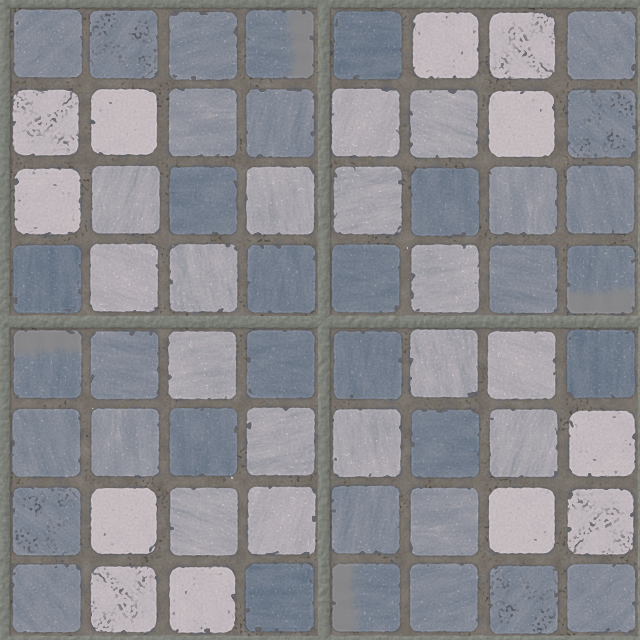
Write a WebGL 2 fragment shader that draws this texture.

```glsl
#version 300 es
precision highp float;
// Tumbled stone mosaic: four panels of 4 x 4 tiles, each panel a quarter turn of
// the last, set in sandy grout and framed by raised mortar ridges. Tiles are
// rounded-box distances with chipped rims; stone and grout use gradient noise.
uniform vec2 u_resolution;
out vec4 fragColor;

// Stone paleness and vein angle for the tiles of a panel, top row first.
const float TONE[16] = float[16](
  .28, .24, .26, .14,   .93, 1., .45, .28,
  .96, .62, .08, .66,   .02, .74, .62, .10);
const float VEIN[16] = float[16](
  .7, .9, .3, 0.,   .5, .5, .1, 1.4,
  .5, 1.2, 0., 1.7,   1.57, -.4, 1.8, 1.57);

vec2 hash2(vec2 p) {
  vec3 q = fract(p.xyx * vec3(.1031, .1030, .0973));
  q += dot(q, q.yzx + 33.33);
  return fract((q.xx + q.yz) * q.zy);
}

float corner(vec2 cell, vec2 offset) {
  return dot(hash2(cell + offset) * 2. - 1., fract(cell * 0.) - offset);
}

// Gradient noise, roughly -1 to 1.
float noise(vec2 p) {
  vec2 i = floor(p), f = p - i;
  vec2 w = f * f * f * (f * (f * 6. - 15.) + 10.);
  vec4 g;
  for (int k = 0; k < 4; k++) {
    vec2 o = vec2(k & 1, k >> 1);
    g[k] = dot(hash2(i + o) * 2. - 1., f - o);
  }
  return 1.5 * mix(mix(g.x, g.y, w.x), mix(g.z, g.w, w.x), w.y);
}

float fbm(vec2 p) {
  return noise(p) + .5 * noise(p * 2.03 + 17.) + .25 * noise(p * 4.1 + 41.);
}

mat2 rotation(float a) {
  return mat2(cos(a), sin(a), -sin(a), cos(a));
}

float roundedBox(vec2 p, float halfSize, float radius) {
  vec2 q = abs(p) - halfSize + radius;
  return length(max(q, 0.)) + min(max(q.x, q.y), 0.) - radius;
}

vec3 stoneRamp(float tone) {
  vec3 slate = vec3(.425, .47, .53), grey = vec3(.58, .585, .62), pale = vec3(.77, .735, .75);
  return mix(mix(slate, grey, min(tone * 2., 1.2)), pale, clamp(tone * 2. - 1., 0., 1.));
}

vec3 stone(vec2 t, vec2 seed, int id) {
  float tone = TONE[id], white = smoothstep(.8, .92, tone);
  vec2 s = rotation(-VEIN[id]) * t + seed;
  float broad = noise(s * vec2(12., 62.)), fine = noise(s * vec2(38., 210.));
  float cloud = fbm(t * 28. + seed);
  vec3 c = stoneRamp(tone + (.13 * broad + .09 * fine) * (1. - .7 * white) + .06 * cloud);
  c += .035 * noise(t * 260. + seed);
  // Crystal flecks on the blue stone, one tile fading to brown.
  c += .09 * (1. - white) * smoothstep(.4, .75, noise(t * 230. + seed + 9.));
  if (id == 3) c = mix(c, vec3(.54, .53, .53), .8 * smoothstep(.005, .03, t.x + .006 * cloud));
  // Dark pits gathered in clusters.
  float stained = float(id == 1 || id == 4);
  float pits = smoothstep(.3, .6, noise(t * 165. + seed) + .25 * stained);
  pits *= smoothstep(.0, .55, noise(t * 30. + seed + 5.) + .15 * stained);
  return mix(c, vec3(.31, .31, .33), pits * max(.65 * white, .75 * stained));
}

void main() {
  vec2 uv = gl_FragCoord.xy / u_resolution;
  float aa = .8 / min(u_resolution.x, u_resolution.y);
  vec2 q = (uv - vec2(.006, -.0026)) * 2.;
  vec2 panel = mod(floor(q), 2.), f = fract(q) * .5 - .25;

  // Turn the panel, then find the tile.
  float turns = panel.y > .5 ? panel.x : 3. - panel.x;
  vec2 p = f;
  for (float k = 0.; k < turns; k++) p = vec2(-p.y, p.x);
  vec2 cell = clamp(floor(p / .122 + 2.), 0., 3.);
  int id = int((3. - cell.y) * 4. + cell.x);
  vec2 seed = cell * 17.3 + 3.;
  vec2 t = p - (cell - 1.5) * .122 + (hash2(cell + panel * 7.) - .5) * .004;

  // Sandy grout with grit, soil and blue-grey smears beside the stone.
  float white = smoothstep(.8, .92, TONE[id]);
  float outline = roundedBox(t, .0527 - .0015 * white, .012 + .006 * white);
  float grain = noise(uv * 250.);
  vec3 c = mix(vec3(.43, .405, .38), vec3(.51, .485, .46), .5 + .5 * fbm(uv * 42.));
  c += .035 * grain;
  float smear = smoothstep(-.1, .5, noise(uv * 48. + 8.)) * smoothstep(.009, .001, outline);
  c = mix(c, vec3(.40, .41, .44), .7 * smear);
  float soil = smoothstep(.15, .6, noise(uv * 190. + 3.)) * smoothstep(-.1, .4, noise(uv * 16.));
  c = mix(c, vec3(.27, .24, .21), .65 * soil);
  c = mix(c, vec3(.78, .76, .74), smoothstep(.87, .95, noise(uv * 120. + 60.)));
  c *= 1. - .13 * smoothstep(.004, 0., outline);

  // Tile face inside a wobbly rim with bites taken out.
  float rim = outline + .0012 * noise(t * 140. + seed);
  float bite = .0065 * smoothstep(.2, .75, noise(t * 75. + seed + panel * 5.));
  c = mix(c, vec3(.39, .40, .43) + .04 * grain, .8 * smoothstep(aa, -aa, rim - .0006));
  vec3 face = stone(t, seed, id) + .035 * smoothstep(-.004, -.001, rim + bite);
  c = mix(c, face, smoothstep(aa, -aa, rim + bite));

  // Raised mortar ridges around the panels, lit from the upper left.
  vec2 across = -sign(f) * (.25 - abs(f));
  bool upright = abs(across.x) < abs(across.y);
  float slope = upright ? -across.x : across.y;
  float edge = abs(slope) - .0092 + .0012 * noise(uv * 80.);
  float bump = fbm(uv * 105.) - fbm((uv + vec2(-.003, .003)) * 105.);
  vec3 mortar = vec3(.485, .495, .47) + 4.5 * slope + .05 * bump + .02 * grain;
  c *= 1. - .2 * smoothstep(.005, 0., edge) * step(slope, 0.);
  c = mix(c, mortar, smoothstep(.0012, -.0012, edge));
  fragColor = vec4(c, 1.);
}
```
